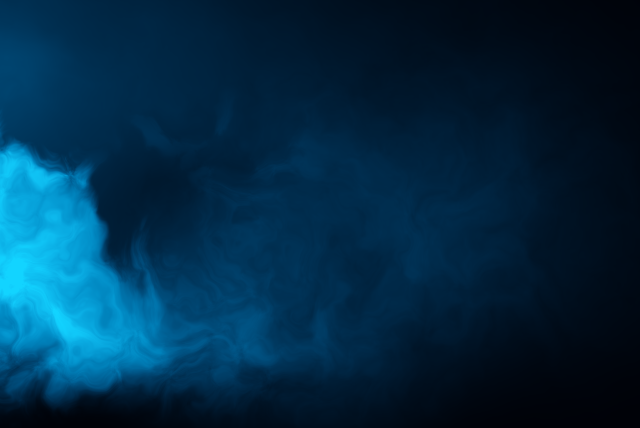
Write a Shadertoy shader that draws this background.

```glsl
const float ASPECT = 1.5;          // layout width for a height of 1
const float WARP = 0.050;          // curl of the smoke
const float ROUGHNESS = 0.56;      // share kept by each finer noise layer
const float EDGE_BILLOW = 0.15;    // depth of the billows on the plume edge
const float EDGE_FRAY = 0.11;      // finer tearing of the same edge
const float HAZE_CONTRAST = 0.75;
const float PLUME_CONTRAST = 1.05;
const float CREASE_STRENGTH = 0.16;
const float WISP_STRENGTH = 0.06;
const float BLACK_LEVEL = 0.006;
const float WHITE_LEVEL = 0.83;

// Soft light pools: centre, then radii
const vec4 BACKLIGHT = vec4(0.0, 0.82, 0.70, 0.50);
const vec4 SIDE_GLOW = vec4(0.0, 0.78, 0.13, 0.22);
const vec4 MID_HAZE = vec4(0.72, 0.36, 0.38, 0.35);
const vec4 FAR_HAZE = vec4(1.16, 0.50, 0.34, 0.38);
const vec4 LOW_TAIL = vec4(0.41, 0.22, 0.25, 0.17);
const vec4 DARK_POCKET = vec4(0.38, 0.53, 0.13, 0.12);
const vec4 FLOOR_SHADOW = vec4(0.20, 0.0, 0.20, 0.075);

float hash(vec2 cell) {
    return fract(sin(dot(cell, vec2(127.1, 311.7))) * 43758.5453);
}

float valueNoise(vec2 p) {
    vec2 cell = floor(p);
    vec2 f = fract(p);
    f = f * f * f * (f * (f * 6.0 - 15.0) + 10.0);
    float low = mix(hash(cell), hash(cell + vec2(1, 0)), f.x);
    float high = mix(hash(cell + vec2(0, 1)), hash(cell + vec2(1, 1)), f.x);
    return mix(low, high, f.y);
}

// Layered noise, centred on 0.5
float fbm(vec2 p, int octaves) {
    float sum = 0.0, weight = 0.5, total = 0.0;
    for (int i = 0; i < octaves; i++) {
        sum += weight * valueNoise(p);
        total += weight;
        weight *= ROUGHNESS;
        p = mat2(1.6, 1.2, -1.2, 1.6) * p + 7.3;
    }
    return sum / total;
}

float pool(vec2 p, vec4 shape) {
    vec2 d = (p - shape.xy) / shape.zw;
    return exp(-dot(d, d));
}

// Dim haze that fills the room
float hazeLight(vec2 p, float smoke, float detail) {
    float backlight = 0.185 * pool(p, BACKLIGHT) + 0.07 * pool(p, SIDE_GLOW);
    float cloud = 1.3 * (smoke - 0.5) + 0.7 * (detail - 0.5);
    float drift = 0.13 * pool(p, MID_HAZE) * (1.0 + HAZE_CONTRAST * cloud);
    drift += 0.085 * pool(p, FAR_HAZE) * (1.0 + 0.5 * cloud);
    float light = backlight * (0.9 + 0.2 * smoke) + drift;
    light *= 1.0 - 0.38 * pool(p, DARK_POCKET);
    float floorLine = 0.22 * smoothstep(0.75, 1.3, p.x);
    return light * smoothstep(floorLine - 0.30, floorLine + 0.12, p.y);
}

// Bright plume entering from the left, with a low tail to the right
float plumeLight(vec2 p, float smoke, float detail, float crease) {
    float x = max(p.x, 0.0);
    float crest = 0.715 - 0.45 * x - 0.11 * smoothstep(0.17, 0.25, x);
    float rough = EDGE_BILLOW * (smoke - 0.5) + EDGE_FRAY * (detail - 0.5);
    float softness = mix(0.07, 0.24, smoothstep(0.05, 0.55, x));
    float top = smoothstep(-0.01, softness, crest - p.y + rough);
    float bottom = smoothstep(0.01, 0.27, p.y + rough * 0.8);
    float reach = 0.50 * exp(-x * x / 0.085) + 0.17 * exp(-x * x / 0.30);
    float tail = 0.16 * pool(p, LOW_TAIL) * smoothstep(-0.08, 0.12, p.y + rough);
    float billow = 1.0 + PLUME_CONTRAST * (0.4 * smoke + 0.6 * detail - 0.5);
    billow += CREASE_STRENGTH * (crease - 0.5);
    return (reach * top * bottom + tail) * billow;
}

// Loose puffs that drift off the smoke
float wispLight(vec2 p, float detail) {
    float puff = smoothstep(0.42, 0.75, detail);
    float area = pool(p, vec4(0.19, 0.60, 0.07, 0.04))
               + 0.7 * pool(p, vec4(0.36, 0.68, 0.08, 0.05))
               + 0.8 * pool(p, vec4(0.60, 0.66, 0.11, 0.09))
               + 0.5 * pool(p, vec4(0.58, 0.45, 0.12, 0.18));
    return WISP_STRENGTH * puff * area;
}

vec3 smokeColor(float light) {
    float red = 0.07 * smoothstep(0.48, 0.85, light);
    float blue = 0.018 + light * (1.75 - 0.68 * light);
    return vec3(red, light, blue);
}

void mainImage(out vec4 fragColor, in vec2 fragCoord) {
    vec2 p = fragCoord / iResolution.xy * vec2(ASPECT, 1.0);

    // Curl the space so that the noise folds like smoke
    vec2 curl = vec2(fbm(p * 4.5 + 3.1, 4), fbm(p * 4.5 + 19.7, 4)) - 0.5;
    vec2 q = p + 2.0 * WARP * curl;
    float smoke = fbm(q * 5.0 + 11.0 + curl, 5);
    float detail = fbm(q * 11.0 + 3.0 * curl + 31.0, 5);
    float fold = fbm(q * 8.0 + 2.0 * curl + 57.0, 3);
    float crease = 1.0 - smoothstep(0.0, 0.28, abs(fold - 0.5));

    float light = BLACK_LEVEL + hazeLight(p + WARP * curl, smoke, detail);
    float plume = plumeLight(q, smoke, detail, crease);
    light = light * (1.0 - 0.45 * smoothstep(0.1, 0.6, plume)) + plume;
    light += wispLight(p, detail);
    light *= 1.0 - 0.75 * pool(p, FLOOR_SHADOW);

    fragColor = vec4(smokeColor(clamp(light, 0.0, WHITE_LEVEL)), 1.0);
}
```
